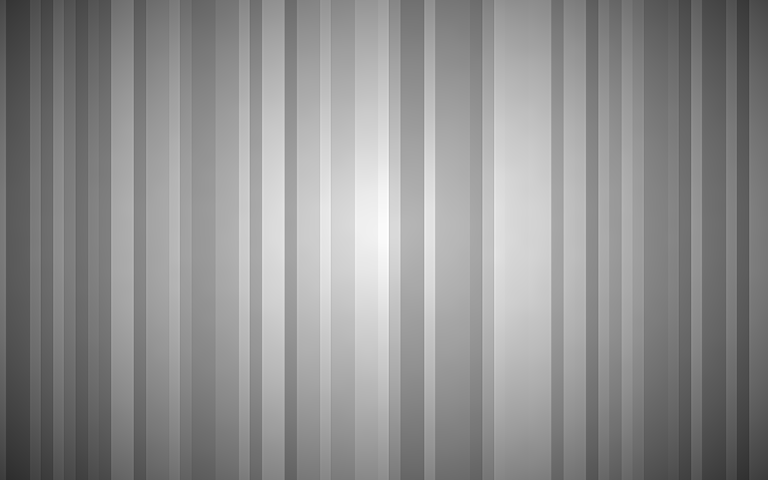
Write a Shadertoy shader that draws this pattern.

```glsl
// Vertical grey stripes on an even pitch, lit by a soft oval spotlight.
// Cells are grouped in threes, and a hash may merge two of each group into
// a double stripe; faint seams and mottling give a brushed finish.

const float STRIPES = 66.2;        // cells across the canvas
const float OFFSET = 0.55;         // phase of the first edge, in cells
const float GROUP = 3.0;           // cells that share one merge choice
const float MERGE_CHANCE = 0.64;
const float TONE_STEP = 0.618;     // keeps neighbouring tones apart
const float TONE_JITTER = 0.45;
const float DARK_TONE = 0.69;
const float LIGHT_TONE = 0.96;
const float SEAM_WIDTH = 0.09;     // in cells
const float SEAM_SHADE = 0.08;
const float SEAM_SHINE = 0.03;
const vec2 LIGHT_CENTER = vec2(0.5, 0.525);
const vec2 LIGHT_SCALE = vec2(1.23, 1.03);
const float LIGHT_FALLOFF = 1.4;
const float GLOW = 0.03;
const float WEAR = 0.012;
const uint SEED = 37u;

// Integer hash of a lattice cell, from 0 to 1.
float hash(ivec2 cell) {
    uint n = uint(cell.x + 4096) * 1597334677u ^ uint(cell.y + 4096) * 3812015801u;
    n = (n ^ (n >> 16) ^ SEED) * 2246822519u;
    n = (n ^ (n >> 13)) * 3266489917u;
    n ^= n >> 16;
    return float(n >> 8) / 16777216.0;
}

float valueNoise(vec2 p) {
    ivec2 i = ivec2(floor(p));
    vec2 f = fract(p);
    f = f * f * (3.0 - 2.0 * f);
    float low = mix(hash(i), hash(i + ivec2(1, 0)), f.x);
    float high = mix(hash(i + ivec2(0, 1)), hash(i + ivec2(1, 1)), f.x);
    return mix(low, high, f.y);
}

// First cell of the single or double stripe that holds this cell.
float stripeStart(float index) {
    float group = floor(index / GROUP);
    float place = index - group * GROUP;
    float h = hash(ivec2(int(group), 7)) / MERGE_CHANCE;
    float joined = h < 0.5 ? 1.0 : (h < 1.0 ? 2.0 : -1.0);
    return abs(place - joined) < 0.5 ? index - 1.0 : index;
}

float stripeTone(float index) {
    float start = stripeStart(index);
    float jitter = TONE_JITTER * hash(ivec2(int(start), 0));
    float level = fract(start * TONE_STEP + jitter);
    return mix(DARK_TONE, LIGHT_TONE, smoothstep(0.0, 1.0, level));
}

// Thin line at distance d, faded when narrower than a pixel.
float seamLine(float d, float pixel) {
    float width = max(SEAM_WIDTH, pixel);
    return (1.0 - smoothstep(0.0, width, abs(d))) * SEAM_WIDTH / width;
}

// Stripes with a shaded seam and a shine on its lighter side.
float stripes(float x, float pixel) {
    float s = x * STRIPES - OFFSET;
    float edge = floor(s + 0.5);
    float d = s - edge;
    float left = stripeTone(edge - 1.0);
    float right = stripeTone(edge);
    float jump = right - left;
    float contrast = smoothstep(0.0, 0.5 * (LIGHT_TONE - DARK_TONE), abs(jump));
    float tone = mix(left, right, smoothstep(-0.5 * pixel, 0.5 * pixel, d));
    float shade = SEAM_SHADE * seamLine(d, pixel);
    float shine = SEAM_SHINE * seamLine(d - sign(jump) * 1.5 * SEAM_WIDTH, pixel);
    return tone + contrast * (shine - shade);
}

// Oval spotlight with a small hot core.
float spotlight(vec2 uv) {
    float d = length((uv - LIGHT_CENTER) * LIGHT_SCALE);
    return 1.0 - pow(d, LIGHT_FALLOFF) + GLOW * exp(-60.0 * d * d);
}

void mainImage(out vec4 fragColor, in vec2 fragCoord) {
    vec2 uv = fragCoord / iResolution.xy;
    float pixel = STRIPES / iResolution.x;

    // Soft blotches, broad enough to leave the stripes clean.
    float wear = 1.0 + WEAR * (valueNoise(uv * vec2(48.0, 30.0)) - 0.5);

    float grey = stripes(uv.x, pixel) * spotlight(uv) * wear;
    fragColor = vec4(vec3(clamp(grey, 0.0, 1.0)), 1.0);
}
```
